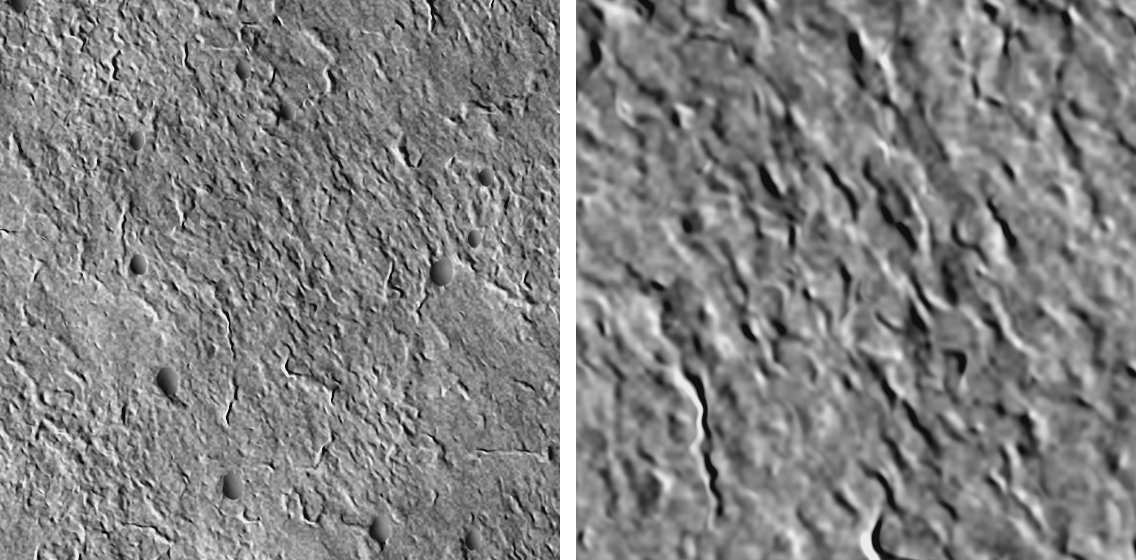
Left: the whole. Right: its middle third, enlarged.
Write a Shadertoy shader that draws this texture.

```glsl
// Grey cratered terrain with gritty, wind-combed relief lit from the left.
#define GRAIN_DIR vec2(0.53, -0.848)
#define LIGHT_DIR vec2(0.92, 0.39)
#define BASE_TONE 0.535
#define FINE_WIDTH 0.0072
#define FINE_RELIEF 0.34
#define MID_RELIEF 0.19
#define BROAD_RELIEF 0.1
#define RIDGE_HEIGHT 0.0026
#define PIT_DEPTH 0.5
#define CRATER_CELL 0.16
#define CRATER_CHANCE 0.25
#define SPECKLE 0.2

float hash(vec2 p) {
    vec3 q = fract(vec3(p.xyx) * 0.1031);
    q += dot(q, q.yzx + 33.33);
    return fract((q.x + q.y) * q.z);
}

vec2 hash2(vec2 p) {
    return vec2(hash(p + 17.0), hash(p + 59.0));
}

float noise(vec2 p) {
    vec2 i = floor(p), f = fract(p);
    f = f * f * (3.0 - 2.0 * f);
    return mix(mix(hash(i), hash(i + vec2(1, 0)), f.x),
               mix(hash(i + vec2(0, 1)), hash(i + vec2(1, 1)), f.x), f.y);
}

vec2 noise2(vec2 p) {
    return vec2(noise(p + 20.0), noise(p + 45.0)) - 0.5;
}

// Coordinates across and along the grain
vec2 grainSpace(vec2 p) {
    return vec2(dot(p, vec2(-GRAIN_DIR.y, GRAIN_DIR.x)), dot(p, GRAIN_DIR));
}

// Noise relief scaled so that every width has the same steepness
float grains(vec2 g, float width, float stretch) {
    return width * noise(g / (width * vec2(1.0, stretch)) + 100.0);
}

// Short ragged ridges scattered along the grain
float ridges(vec2 p) {
    const float cell = 0.11;
    vec2 home = floor(p / cell);
    float h = 0.0;
    for (int k = 0; k < 9; k++) {
        vec2 id = home + vec2(k % 3, k / 3) - 1.0;
        vec2 g = grainSpace(p - (id + hash2(id)) * cell);
        g.x += (hash(id + 7.0) - 0.5) * 0.4 * g.y;
        g.y = max(abs(g.y) - mix(0.004, 0.03, hash(id + 3.0)), 0.0);
        h += step(hash(id + 31.0), 0.4) * exp(-dot(g, g) / 0.00004);
    }
    return h * RIDGE_HEIGHT * (0.3 + noise(p * 60.0));
}

// Small oval pits, denser on the left
float pits(vec2 p) {
    const float cell = 0.024;
    vec2 home = floor(p / cell);
    float h = 0.0;
    for (int k = 0; k < 9; k++) {
        vec2 id = home + vec2(k % 3, k / 3) - 1.0;
        float radius = mix(0.0028, 0.0058, hash(id + 5.0));
        vec2 g = grainSpace(p - (id + hash2(id + 200.0)) * cell) / vec2(1.0, 1.4);
        float chance = mix(0.5, 0.2, smoothstep(0.2, 0.7, id.x * cell));
        h += step(hash(id + 83.0), chance) * radius * exp(-dot(g, g) / (radius * radius));
    }
    return h * PIT_DEPTH;
}

// Ragged scarps along a broken contour of broad noise
float scarps(vec2 p) {
    float contour = noise(p * vec2(11.0, 8.0) + 70.0) + 0.3 * noise(p * 38.0) - 0.65;
    float broken = smoothstep(0.4, 0.75, noise(p * 27.0 + 130.0));
    return 0.0038 * broken * (1.0 - smoothstep(0.0, 0.1, abs(contour)));
}

float terrain(vec2 p) {
    // Fine warping roughens every outline
    p += 0.008 * noise2(p * 55.0) + 0.004 * noise2(p * 130.0);
    vec2 g = grainSpace(p + 0.03 * noise2(p * 7.0));
    float rough = mix(0.45, 1.0, smoothstep(0.28, 0.52, noise(p * 5.0 + 9.0)));
    float combed = smoothstep(0.15, 0.5, p.x + 0.4 * (noise(p * 4.0 + 300.0) - 0.5));
    float fine = mix(grains(g, FINE_WIDTH, 1.2), grains(g, FINE_WIDTH, 1.9), combed);
    float mid = mix(grains(g + 3.0, 0.018, 1.4), grains(g + 3.0, 0.015, 2.3), combed);
    float h = FINE_RELIEF * fine + MID_RELIEF * mid;
    h = h * rough + BROAD_RELIEF * grains(g + 6.0, 0.045, 1.8);
    return h + ridges(p) + scarps(p) - pits(p) * mix(0.5, 1.0, rough);
}

// Craters: shadowed left wall, soft grey floor, faint bright right rim
float addCraters(vec2 p, float tone) {
    vec2 home = floor(p / CRATER_CELL);
    for (int k = 0; k < 9; k++) {
        vec2 id = home + vec2(k % 3, k / 3) - 1.0;
        if (hash(id + 411.0) > CRATER_CHANCE) continue;
        float radius = mix(0.013, 0.024, hash(id + 97.0));
        vec2 q = (p - (id + hash2(id + 500.0)) * CRATER_CELL) / (radius * vec2(0.88, 1.15));
        q += 0.35 * noise2(p * 60.0);
        float d = length(q);
        float bowl = mix(0.05, 0.6, smoothstep(-0.85, 1.0, dot(q, LIGHT_DIR)));
        tone += 0.15 * exp(-pow((d - 1.1) / 0.18, 2.0)) * q.x / max(d, 0.01);
        tone = mix(tone, mix(bowl, tone, 0.12), 1.0 - smoothstep(0.88, 1.08, d));
    }
    return tone;
}

void mainImage(out vec4 fragColor, in vec2 fragCoord) {
    vec2 p = fragCoord / iResolution.y;

    // Slope towards the light, with soft-limited highlights
    vec2 e = 0.0013 * LIGHT_DIR;
    float slope = (terrain(p + e) - terrain(p - e)) / (2.0 * length(e));
    float tone = BASE_TONE + (slope > 0.0 ? 0.8 * slope / (1.0 + 0.5 * slope) : 0.85 * slope);

    // Broad albedo patches, paler towards the lower left
    tone += 0.15 * (noise(p * 4.5 + 60.0) - 0.5) + 0.08 * (noise(p * 13.0 + 80.0) - 0.5);
    tone += 0.06 * (1.0 - p.x - p.y);
    tone += SPECKLE * (noise(p * 215.0) - 0.5);

    tone = addCraters(p, tone);
    fragColor = vec4(vec3(clamp(tone, 0.06, 0.92)), 1.0);
}
```
